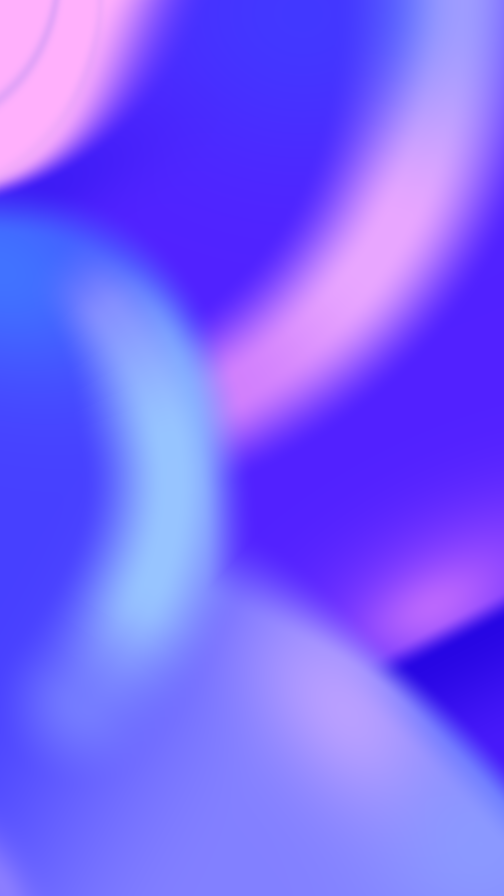
Reproduce this background procedurally as a WebGL 1 fragment shader.

```glsl
precision highp float;
// Soft flowing ribbons of pink, cyan and lavender light over deep violet blue.
uniform vec2 u_resolution;

// Elliptical gaussian glow with its long axis turned by an angle.
float glow(vec2 p, vec2 center, float angle, vec2 size) {
  vec2 q = p - center;
  float c = cos(angle), s = sin(angle);
  q = vec2(c * q.x + s * q.y, c * q.y - s * q.x) / size;
  return exp(-dot(q, q));
}

vec2 bezier(vec2 a, vec2 b, vec2 c, float t) {
  return mix(mix(a, b, t), mix(b, c, t), t);
}

// Position along a quadratic curve, and distance (positive on its right side).
vec2 curve(vec2 p, vec2 a, vec2 b, vec2 c) {
  const float STEPS = 20.0;
  vec2 best = vec2(0.0, 10.0);
  vec2 from = a;
  for (float i = 0.0; i < STEPS; i++) {
    vec2 to = bezier(a, b, c, (i + 1.0) / STEPS);
    vec2 d = to - from, e = p - from;
    float h = clamp(dot(e, d) / dot(d, d), 0.0, 1.0);
    float dist = length(e - d * h);
    float side = d.y * e.x - d.x * e.y < 0.0 ? -1.0 : 1.0;
    if (dist < abs(best.y)) best = vec2((i + h) / STEPS, dist * side);
    from = to;
  }
  return best;
}

// Violet ground, bluer toward the top, darker below the petal.
vec3 ground(vec2 p) {
  vec3 col = mix(vec3(0.32, 0.13, 1.0), vec3(0.26, 0.22, 1.0), glow(p, vec2(0.6, 1.75), 0.0, vec2(0.35, 0.3)));
  return mix(col, vec3(0.22, 0.10, 0.95), 0.8 * glow(p, vec2(0.05, 1.38), 0.5, vec2(0.25, 0.08)));
}

// Broad ribbon falling from the upper right to the center.
vec3 ribbon(vec3 col, vec2 p) {
  vec2 r = curve(p, vec2(0.90, 1.82), vec2(0.89, 1.227), vec2(0.417, 0.98));
  float width = mix(0.24, 0.17, r.x);
  float mask = 1.0 - smoothstep(0.02, width, abs(r.y));
  vec3 top = mix(vec3(0.62, 0.61, 1.0), vec3(0.40, 0.50, 1.0), smoothstep(-0.02, 0.14, r.y));
  vec3 tint = mix(top, vec3(0.91, 0.65, 1.0), smoothstep(0.05, 0.48, r.x));
  tint = mix(tint, vec3(0.82, 0.50, 0.99), smoothstep(0.6, 0.95, r.x));
  return mix(col, tint, mask);
}

// Pink wedge at the right with a crisp lower edge and a dark hollow below.
vec3 wedge(vec3 col, vec2 p) {
  float above = dot(p - vec2(0.8, 0.47), vec2(-0.459, 0.888));
  float light = glow(p, vec2(0.91, 0.62), 0.45, vec2(0.29, 0.14));
  vec3 tint = mix(vec3(0.56, 0.27, 1.0), vec3(0.78, 0.44, 0.99), glow(p, vec2(0.83, 0.54), 0.45, vec2(0.16, 0.09)));
  vec3 lit = mix(col, tint, light);
  vec3 hollow = mix(vec3(0.15, 0.02, 0.89), vec3(0.28, 0.10, 0.98), smoothstep(0.0, 0.25, -above));
  return mix(hollow, lit, smoothstep(-0.025, 0.03, above));
}

// Colors of the joined left band and lower mound.
vec3 frontColor(vec2 p, vec2 mound) {
  float reach = p.x * 0.9 + (0.9 - p.y) * 0.5;
  vec3 col = mix(vec3(0.28, 0.25, 1.0), vec3(0.51, 0.50, 1.0), smoothstep(0.15, 0.8, reach));
  col = mix(col, vec3(0.25, 0.47, 1.0), 0.9 * glow(p, vec2(0.0, 1.24), -0.4, vec2(0.28, 0.20)));
  col = mix(col, vec3(0.42, 0.66, 1.0), 0.9 * glow(p, vec2(0.37, 1.07), -1.1, vec2(0.20, 0.09)));

  // Bent cyan stripe, lavender at both ends.
  vec2 s = curve(p, vec2(0.10, 1.28), vec2(0.553, 0.868), vec2(0.162, 0.389));
  float cyan = smoothstep(0.0, 0.45, s.x) * (1.0 - 0.6 * smoothstep(0.75, 1.0, s.x));
  vec3 stripe = mix(vec3(0.50, 0.50, 1.0), vec3(0.59, 0.77, 1.0), cyan);
  float width = mix(0.10, 0.18, smoothstep(0.0, 0.4, s.x));
  float fade = smoothstep(0.0, 0.15, s.x) * (1.0 - 0.45 * smoothstep(0.8, 1.0, s.x));
  col = mix(col, stripe, fade * (1.0 - smoothstep(0.01, width, abs(s.y))));

  // Pale crest, blue right rim and faint lower corners.
  col = mix(col, vec3(0.74, 0.63, 1.0), 0.95 * glow(p, vec2(0.69, 0.36), -0.9, vec2(0.24, 0.14)));
  col = mix(col, vec3(0.55, 0.62, 1.0), 0.8 * glow(p, vec2(0.96, 0.10), 0.8, vec2(0.22, 0.2)));
  col = mix(col, vec3(0.62, 0.55, 1.0), 0.7 * glow(p, vec2(0.0, 0.02), -1.1, vec2(0.13, 0.05)));
  float rim = smoothstep(0.45, 0.8, mound.x) * (1.0 - smoothstep(0.0, 0.09, mound.y));
  return mix(col, vec3(0.36, 0.43, 1.0), 0.7 * rim);
}

// Pink petal in the upper left with fine streaks along it.
vec3 petal(vec3 col, vec2 p) {
  float depth = 0.606 - length(p - vec2(-0.162, 1.975));
  float soft = mix(0.03, 0.19, smoothstep(1.36, 1.78, p.y));
  float mask = smoothstep(-0.01, soft, depth);
  vec3 tint = mix(vec3(0.68, 0.40, 1.0), vec3(1.0, 0.69, 0.99), mask);
  float lane = depth - 0.45 * (p.y - 1.58);
  for (float i = 0.0; i < 2.0; i++) {
    float streak = exp(-pow((lane - 0.105 - 0.075 * i) / 0.008, 2.0));
    tint = mix(tint, vec3(0.76, 0.58, 0.95), streak * (0.2 + 0.25 * i));
  }
  return mix(col, tint, mask);
}

void main() {
  vec2 p = gl_FragCoord.xy / u_resolution * vec2(1.0, 16.0 / 9.0);
  vec3 col = wedge(ribbon(ground(p), p), p);

  // Front shapes share one soft outline.
  vec2 band = curve(p, vec2(-0.046, 1.361), vec2(0.491, 1.384), vec2(0.451, 0.574));
  vec2 mound = curve(p, vec2(0.394, 0.69), vec2(0.741, 0.528), vec2(1.042, 0.18));
  float bandMask = smoothstep(-0.06, 0.05, band.y);
  float soft = mix(0.08, 0.035, smoothstep(0.1, 0.6, mound.x));
  float moundMask = smoothstep(-soft, soft, mound.y);
  col = mix(col, frontColor(p, mound), max(bandMask, moundMask));

  gl_FragColor = vec4(petal(col, p), 1.0);
}
```
